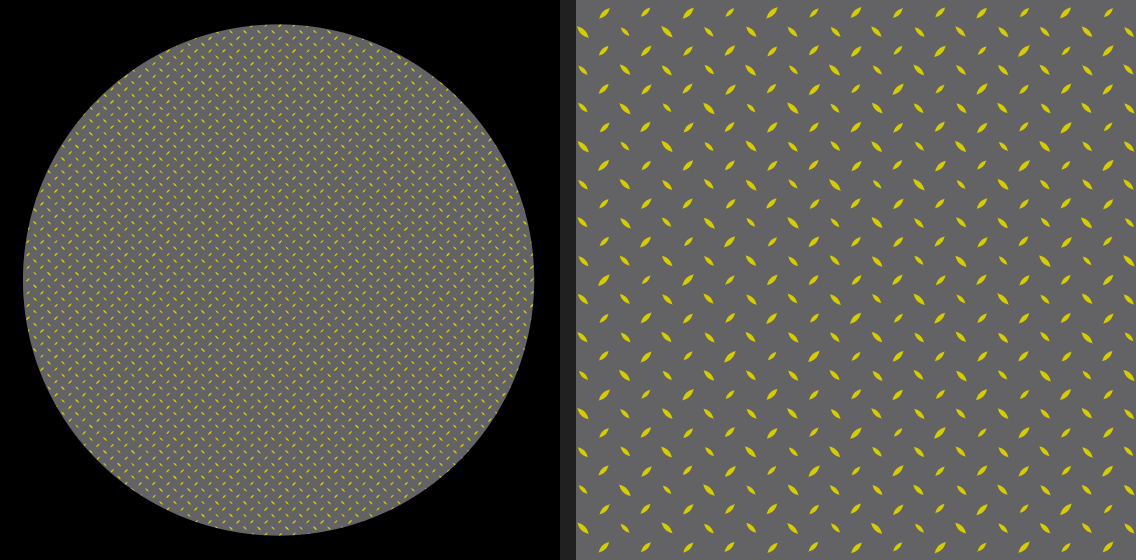
Left: the whole. Right: its middle third, enlarged.
This pattern is drawn by a three.js fragment shader. Its source:

```glsl
varying vec2 vUv;

#define GRID vec2(80.0, 44.0)
#define DISC_CENTRE vec2(0.4975, 0.5)
#define DISC_RADIUS 0.4565
#define DASH_HALF_LENGTH 0.0041
#define DASH_HALF_WIDTH 0.0013
#define SIZE_VARIATION 0.16
#define SHIFT 0.0004
#define GREY vec3(0.39, 0.39, 0.40)
#define YELLOW vec3(0.84, 0.80, 0.0)

const float TAU = 6.2831853;

// Layered sines with whole periods, so the variation wraps
float wrappedWave(vec2 cell, float phase) {
  vec2 a = TAU * cell / GRID;
  return 0.5 * sin(23.0 * a.x + 17.0 * a.y + phase)
       + 0.5 * sin(13.0 * a.y - 19.0 * a.x + 2.0 * phase);
}

// Approximate distance to a slim lens lying along x
float lensDistance(vec2 p, vec2 halfSize) {
  float along = p.x / halfSize.x;
  float side = abs(p.y) - halfSize.y * (1.0 - along * along);
  float slope = 2.0 * halfSize.y * along / halfSize.x;
  return side / sqrt(1.0 + slope * slope);
}

float coverage(float distanceToEdge, float pixel) {
  return clamp(0.5 - distanceToEdge / pixel, 0.0, 1.0);
}

// Tread plate: columns staggered by half a step, leaning by turns
float dashMask(vec2 uv, float pixel) {
  vec2 grid = uv * GRID + vec2(0.5, 0.0);
  float oddColumn = mod(floor(grid.x), 2.0);
  grid.y += 0.5 * (1.0 - oddColumn);

  vec2 cell = mod(floor(grid), GRID);
  vec2 p = (fract(grid) - 0.5) / GRID;
  p -= SHIFT * vec2(wrappedWave(cell, 0.7), wrappedWave(cell, 2.9));

  p.x *= 1.0 - 2.0 * oddColumn;
  vec2 aligned = vec2(p.x + p.y, p.y - p.x) * sqrt(0.5);

  float size = 1.0 + SIZE_VARIATION * wrappedWave(cell, 4.3);
  vec2 halfSize = vec2(DASH_HALF_LENGTH, DASH_HALF_WIDTH) * size;
  return coverage(lensDistance(aligned, halfSize), pixel);
}

void main() {
  vec2 footprint = fwidth(vUv);
  float pixel = max(max(footprint.x, footprint.y), 1e-5);

  // Dashed plate inside a disc on black
  vec3 plate = mix(GREY, YELLOW, dashMask(vUv, pixel));
  float disc = coverage(length(vUv - DISC_CENTRE) - DISC_RADIUS, pixel);
  gl_FragColor = vec4(plate * disc, 1.0);
}
```
